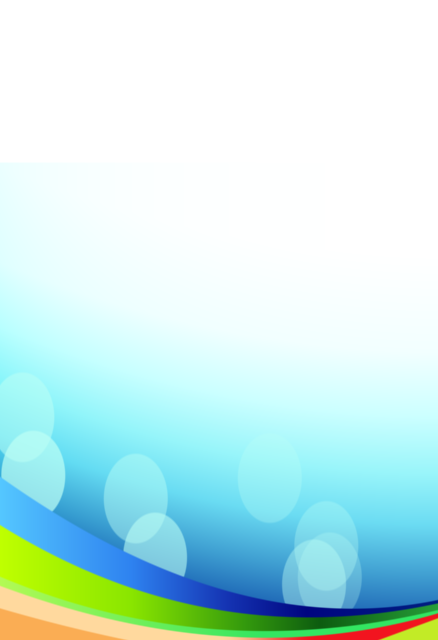
This background is drawn by a WebGL 1 fragment shader. Its source:

```glsl
precision highp float;
// A pale sky deepening to blue, clusters of translucent ovals, and a sweep of
// coloured ribbons along the bottom. The ribbons are painted from back to
// front below cubic curves; colours come from smooth multi-stop gradients.
uniform vec2 u_resolution;

// Ribbon upper edges: height = c.x + c.y x + c.z x^2 + c.w x^3
const vec4 BLUE_EDGE   = vec4(0.2552, -0.4872, 0.2555, 0.0390);
const vec4 GREEN_EDGE  = vec4(0.1797, -0.4265, 0.3397, -0.0357);
const vec4 MINT_EDGE   = vec4(0.0990, -0.2879, 0.2556, -0.0199);
const vec4 PEACH_EDGE  = vec4(0.0846, -0.2540, 0.1789, 0.0322);
const vec4 ORANGE_EDGE = vec4(0.0495, -0.2000, 0.1000, 0.0);
const vec4 LIME_EDGE   = vec4(-0.2180, 0.2520, 0.0, 0.0);

const vec3 PEACH  = vec3(1.0, 0.85, 0.62);
const vec3 ORANGE = vec3(0.98, 0.68, 0.33);
const vec3 RED    = vec3(0.95, 0.08, 0.12);
const vec3 LIME   = vec3(0.76, 0.92, 0.15);
const vec3 GLOW   = vec3(0.74, 1.0, 0.96);

const float SKY_TOP  = 0.746;            // white band begins here
const float SKY_TILT = 0.14;             // lift of the sky gradient at left
const vec2 OVAL_SIZE = vec2(0.073, 0.070);

float below(vec2 p, vec4 c) {
  float x = p.x;
  float height = c.x + x * (c.y + x * (c.z + x * c.w));
  float slope = c.y + x * (2.0 * c.z + 3.0 * x * c.w);
  float soft = (1.0 + abs(slope)) / u_resolution.y;
  return smoothstep(-soft, soft, height - p.y);
}

vec3 blend(vec3 from, vec3 to, float start, float end, float t) {
  return mix(from, to, clamp((t - start) / (end - start), 0.0, 1.0));
}

vec3 sky(vec2 p) {
  float left = 1.0 - p.x;
  float t = p.y - SKY_TILT * left * left;
  vec3 c = vec3(0.13, 0.42, 0.72);
  c = blend(c, vec3(0.25, 0.62, 0.82), 0.04, 0.10, t);
  c = blend(c, vec3(0.42, 0.86, 0.95), 0.10, 0.18, t);
  c = blend(c, vec3(0.60, 0.96, 0.98), 0.18, 0.26, t);
  c = blend(c, vec3(0.80, 1.0, 1.0), 0.26, 0.35, t);
  c = blend(c, vec3(0.95, 1.0, 1.0), 0.35, 0.45, t);
  c = blend(c, vec3(1.0), 0.45, 0.60, t);
  c.r -= 0.08 * exp(-5.0 * p.x);
  float soft = 1.0 / u_resolution.y;
  return mix(c, vec3(1.0), smoothstep(-soft, soft, p.y - SKY_TOP));
}

// Paints overlapping ovals, each shifted by offset and denser than the last
vec3 ovals(vec3 c, vec2 p, vec2 center, vec2 offset, float count, float alpha) {
  float soft = 1.0 / (OVAL_SIZE.x * u_resolution.x);
  for (int i = 0; i < 2; i++) {
    float n = float(i);
    float r = length((p - center - n * offset) / OVAL_SIZE);
    float inside = 1.0 - smoothstep(1.0 - soft, 1.0 + soft, r);
    c = mix(c, GLOW, inside * alpha * (1.0 + 0.3 * n) * step(n + 0.5, count));
  }
  return c;
}

vec3 blueRibbon(float x) {
  vec3 c = blend(vec3(0.33, 0.78, 1.0), vec3(0.18, 0.51, 0.94), 0.0, 0.30, x);
  c = blend(c, vec3(0.08, 0.20, 0.70), 0.30, 0.52, x);
  c = blend(c, vec3(0.0, 0.02, 0.50), 0.52, 0.70, x);
  return blend(c, vec3(0.0, 0.12, 0.50), 0.70, 1.0, x);
}

vec3 greenRibbon(float x) {
  vec3 c = blend(vec3(0.75, 1.0, 0.0), vec3(0.54, 0.90, 0.0), 0.0, 0.30, x);
  c = blend(c, vec3(0.20, 0.60, 0.05), 0.30, 0.56, x);
  c = blend(c, vec3(0.05, 0.36, 0.06), 0.56, 0.73, x);
  return blend(c, vec3(0.15, 0.62, 0.22), 0.73, 1.0, x);
}

void main() {
  vec2 p = gl_FragCoord.xy / u_resolution;
  vec3 color = sky(p);

  // Translucent ovals
  color = ovals(color, p, vec2(0.051, 0.348), vec2(0.025, -0.091), 2.0, 0.55);
  color = ovals(color, p, vec2(0.310, 0.221), vec2(0.044, -0.092), 2.0, 0.45);
  color = ovals(color, p, vec2(0.616, 0.253), vec2(0.0), 1.0, 0.30);
  color = ovals(color, p, vec2(0.753, 0.098), vec2(0.0), 1.0, 0.28);
  color = ovals(color, p, vec2(0.745, 0.147), vec2(-0.028, -0.060), 2.0, 0.32);

  // Ribbons
  vec3 mint = blend(vec3(0.70, 0.98, 0.33), vec3(0.20, 0.90, 0.38), 0.0, 0.6, p.x);
  vec3 warm = mix(PEACH, RED, smoothstep(0.50, 0.72, p.x));
  color = mix(color, blueRibbon(p.x), below(p, BLUE_EDGE));
  color = mix(color, greenRibbon(p.x), below(p, GREEN_EDGE));
  color = mix(color, mint, below(p, MINT_EDGE));
  color = mix(color, warm, below(p, PEACH_EDGE));
  color = mix(color, ORANGE, below(p, ORANGE_EDGE));
  color = mix(color, LIME, below(p, LIME_EDGE));

  gl_FragColor = vec4(color, 1.0);
}
```
